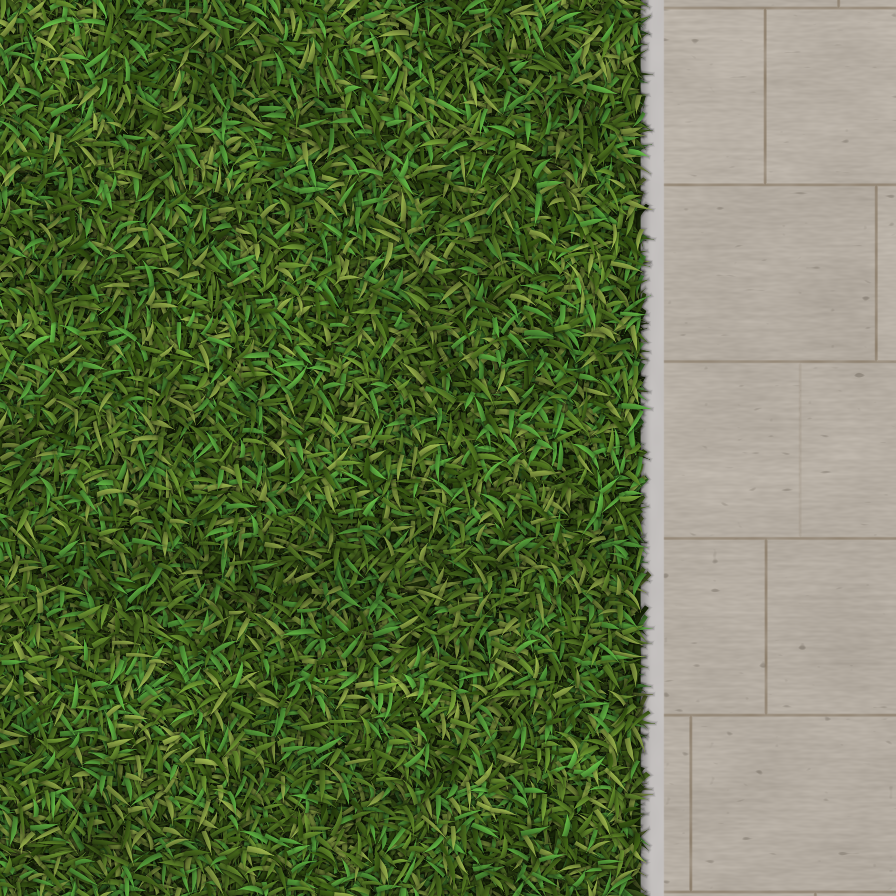
Give the GLSL for this texture, as a Shadertoy shader.

```glsl
// Top view of a lawn beside a pale edging strip and staggered stone paving.
// Grass is painted back to front as layers of jittered tapered blades, and
// the stone is stretched gradient noise cut by thin mortar joints.

const float LAWN_EDGE = 0.716;
const float PAVING_EDGE = 0.741;
const float ROW_TOP = 0.991;
const float ROW_HEIGHT = 0.1973;
const float BLADE_CELL = 0.021;
const int BLADE_LAYERS = 13;

vec4 hash4(vec3 p) {
    vec4 q = fract(p.xyzx * vec4(0.1031, 0.1030, 0.0973, 0.1099));
    q += dot(q, q.wzxy + 33.33);
    return fract((q.xxyz + q.yzzw) * q.zywx);
}

float gradientDot(vec2 cell, vec2 offset) {
    float angle = 6.2832 * hash4(vec3(cell, 7.0)).x;
    return dot(vec2(cos(angle), sin(angle)), offset);
}

// Gradient noise, roughly -0.7 to 0.7
float gradientNoise(vec2 p) {
    vec2 i = floor(p), f = p - i;
    vec2 u = f * f * f * (f * (f * 6.0 - 15.0) + 10.0);
    vec2 e = vec2(0.0, 1.0);
    float low = mix(gradientDot(i, f), gradientDot(i + e.yx, f - e.yx), u.x);
    float high = mix(gradientDot(i + e.xy, f - e.xy), gradientDot(i + e.yy, f - e.yy), u.x);
    return mix(low, high, u.y);
}

// x: signed distance to a tapered, bent blade; y: along; z: across
vec3 bladeShape(vec2 p, float angle, float halfLength, float halfWidth, float bend) {
    vec2 dir = vec2(cos(angle), sin(angle));
    float along = dot(p, dir) / halfLength;
    float across = dot(p, vec2(-dir.y, dir.x)) - bend * (along * along - 0.3);
    float width = halfWidth * (1.0 - smoothstep(-0.2, 1.1, along));
    float d = max(abs(across) - width, (abs(along) - 1.0) * halfLength);
    return vec3(d, along, across / halfWidth);
}

vec3 bladeColor(vec4 rnd, float depth) {
    vec3 color = mix(vec3(0.19, 0.30, 0.06), vec3(0.39, 0.53, 0.18), rnd.x);
    color = mix(color, vec3(0.31, 0.60, 0.23), 0.8 * step(0.76, rnd.y));
    color = mix(color, vec3(0.53, 0.60, 0.27), 0.8 * step(rnd.y, 0.17));
    return color * mix(0.45, 1.12, depth);
}

vec3 drawLawn(vec3 backdrop, vec2 uv, float pixel) {
    // Soil and contact shadow under the fringe
    float shade = 1.0 - smoothstep(LAWN_EDGE - 0.004, LAWN_EDGE + 0.012, uv.x);
    vec3 color = backdrop * (1.0 - 0.3 * shade);
    float soil = 1.0 - smoothstep(-pixel, pixel, uv.x - LAWN_EDGE + 0.001);
    color = mix(color, vec3(0.10, 0.16, 0.035), soil);
    if (uv.x > LAWN_EDGE + 0.03) return color;

    float patches = 1.0 + 0.20 * gradientNoise(uv * 7.0) + 0.16 * gradientNoise(uv * 23.0 + 5.0);
    float flow = -0.75 + 1.1 * gradientNoise(uv * 3.0 + 11.0);
    for (int layer = 0; layer < BLADE_LAYERS; layer++) {
        float depth = float(layer) / float(BLADE_LAYERS - 1);
        vec2 shift = hash4(vec3(float(layer), 3.0, 9.0)).xy;
        vec2 home = floor(uv / BLADE_CELL + shift);
        for (int k = 0; k < 9; k++) {
            vec2 cell = home + vec2(k % 3 - 1, k / 3 - 1);
            vec4 place = hash4(vec3(cell, float(layer) + 1.0));
            vec4 look = hash4(vec3(cell, float(layer) + 41.0));
            vec2 center = (cell + place.xy - shift) * BLADE_CELL;
            if (center.x > LAWN_EDGE - 0.003) continue;

            float spread = (place.z - 0.5) * 3.0;
            float flip = center.x < LAWN_EDGE - 0.02 && look.z > 0.68 ? 3.1416 : 0.0;
            float halfLength = mix(0.010, 0.019, place.w);
            float halfWidth = mix(0.0019, 0.0031, look.w);
            vec3 blade = bladeShape(uv - center, flow + spread + flip,
                                    halfLength, halfWidth, (look.z - 0.5) * 0.006);
            float shadow = 1.0 - smoothstep(0.0, 0.0035, blade.x);
            float cover = 1.0 - smoothstep(-0.6 * pixel, 0.6 * pixel, blade.x);
            vec3 tint = bladeColor(look, depth) * patches;
            tint *= 0.96 + 0.14 * blade.y + 0.12 * clamp(blade.z, -1.0, 1.0);
            color *= 1.0 - 0.22 * shadow;
            color = mix(color, tint, cover);
        }
    }
    return color;
}

float jointMask(float distance, float halfWidth, float pixel) {
    return 1.0 - smoothstep(halfWidth - pixel, halfWidth + pixel, abs(distance));
}

vec3 drawPaving(vec2 uv, float pixel) {
    float joints[7] = float[7](0.936, 0.854, 0.978, 0.893, 0.855, 0.771, 0.91);
    float rowCoord = (ROW_TOP - uv.y) / ROW_HEIGHT;
    float row = floor(rowCoord);
    float jointX = joints[clamp(int(row) + 1, 0, 6)];
    float slab = hash4(vec3(row + 2.0, step(jointX, uv.x), 5.0)).x;

    // Sedimentary streaks, mottling and small pits
    float streaks = gradientNoise(uv * vec2(14.0, 190.0) + slab * 30.0);
    float grain = gradientNoise(uv * vec2(70.0, 330.0));
    float mottle = gradientNoise(uv * vec2(9.0, 16.0) + 3.0);
    float pits = smoothstep(0.43, 0.6, gradientNoise(uv * vec2(55.0, 120.0) + slab * 17.0));
    vec3 color = vec3(0.713, 0.682, 0.640) + 0.025 * (slab - 0.5);
    color += 0.035 * streaks + 0.03 * grain + 0.035 * mottle - 0.12 * pits;

    // Mortar: the third row has only a faint upright joint
    float rowJoint = jointMask((fract(rowCoord + 0.5) - 0.5) * ROW_HEIGHT, 0.0015, pixel);
    float upright = jointMask(uv.x - jointX, 0.0015, pixel) * (row == 2.0 ? 0.2 : 0.85);
    float wear = 0.8 + 0.4 * gradientNoise(uv * 40.0);
    return mix(color, vec3(0.52, 0.46, 0.38), max(0.75 * rowJoint, upright) * wear);
}

void mainImage(out vec4 fragColor, in vec2 fragCoord) {
    vec2 uv = fragCoord / iResolution.xy;
    float pixel = 1.0 / iResolution.y;
    vec3 strip = vec3(0.765, 0.752, 0.745) + 0.02 * gradientNoise(uv * vec2(60.0, 25.0));
    float paved = smoothstep(-pixel, pixel, uv.x - PAVING_EDGE);
    vec3 ground = mix(strip, drawPaving(uv, pixel), paved);
    fragColor = vec4(drawLawn(ground, uv, pixel), 1.0);
}
```
